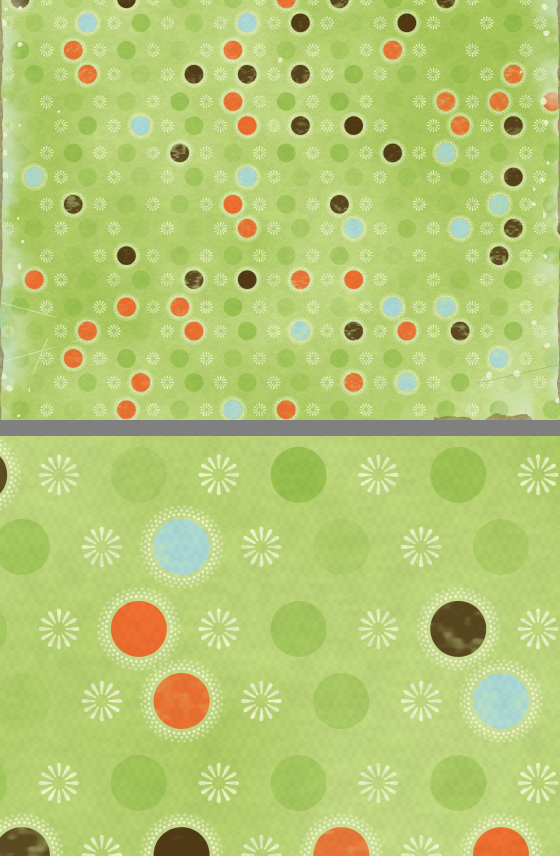
Top: the whole. Bottom: its middle third, enlarged.
A WebGL 1 fragment shader for this pattern:

```glsl
precision highp float;
// Worn green fabric with staggered rows of polka dots and small daisies.

uniform vec2 u_resolution;

// Lengths are fractions of the canvas height.
const vec2 PITCH = vec2(0.12674, 0.12231);
const vec2 ROW_A = vec2(0.0816, 0.0894);
const vec2 ROW_B = vec2(0.0477, 0.0243);
const float DOT_RADIUS = 0.0222;
const float HALO_START = 0.0245;
const float HALO_STEP = 0.0030;
const float HALO_RINGS = 3.0;
const float HALO_SPECKS = 40.0;
const float PETALS = 12.0;
const float PETAL_INNER = 0.0060;
const float PETAL_OUTER = 0.0145;

const float BROWN_SHARE = 0.11;
const float ORANGE_SHARE = 0.10;
const float BLUE_SHARE = 0.085;

const vec3 GREEN = vec3(0.645, 0.770, 0.345);
const vec3 PALE_GREEN = vec3(0.810, 0.880, 0.590);
const vec3 DOT_GREEN = vec3(0.555, 0.725, 0.270);
const vec3 BROWN = vec3(0.290, 0.200, 0.060);
const vec3 ORANGE = vec3(0.920, 0.405, 0.165);
const vec3 BLUE = vec3(0.650, 0.840, 0.850);
const vec3 CREAM = vec3(0.925, 0.945, 0.810);
const vec3 WORN = vec3(0.825, 0.890, 0.745);
const vec3 RUST = vec3(0.500, 0.400, 0.220);
const float TAU = 6.2831853;

float hash(vec2 p) {
  vec3 q = fract(p.xyx * vec3(0.1031, 0.1030, 0.0973));
  q += dot(q, q.yzx + 33.33);
  return fract((q.x + q.y) * q.z);
}

float noise(vec2 p) {
  vec2 i = floor(p);
  vec2 f = fract(p);
  f = f * f * (3.0 - 2.0 * f);
  return mix(mix(hash(i), hash(i + vec2(1.0, 0.0)), f.x),
             mix(hash(i + vec2(0.0, 1.0)), hash(i + 1.0), f.x), f.y);
}

float fbm(vec2 p) {
  float sum = 0.0;
  float amp = 0.53;
  for (int i = 0; i < 4; i++) {
    sum += amp * noise(p);
    p = p * 2.07 + 17.3;
    amp *= 0.5;
  }
  return sum;
}

// Antialiased coverage of a signed distance.
float cover(float d) { return clamp(0.5 - d * u_resolution.y, 0.0, 1.0); }

float segment(vec2 p, vec2 a, vec2 b) {
  vec2 d = b - a;
  return length(p - a - d * clamp(dot(p - a, d) / dot(d, d), 0.0, 1.0));
}

// Sideways distance to the nearest of n spokes.
float spoke(vec2 q, float n, float turn) {
  float a = atan(q.y, q.x + 1e-6) / TAU * n + turn;
  return (fract(a) - 0.5) * TAU / n * length(q);
}

float daisy(vec2 q) {
  float r = length(q);
  float along = max(max(PETAL_INNER - r, r - PETAL_OUTER), 0.0);
  float width = mix(0.0007, 0.0016, smoothstep(PETAL_INNER, PETAL_OUTER, r));
  return cover(length(vec2(along, spoke(q, PETALS, 0.5))) - width);
}

float halo(vec2 q) {
  float ring = (length(q) - HALO_START) / HALO_STEP;
  float k = floor(ring);
  vec2 s = vec2(spoke(q, HALO_SPECKS, 0.5 * k), (ring - k - 0.5) * HALO_STEP);
  float inside = step(0.0, k) * step(k, HALO_RINGS - 1.0);
  return inside * cover(length(s) - 0.0011) * (1.0 - 0.2 * k);
}

vec3 addMotifs(vec3 col, vec2 p, vec2 origin, float seed, float grain) {
  vec2 g = (p - origin) / PITCH;
  vec2 id = floor(g + 0.5);
  vec2 q = (g - id) * PITCH;
  float pick = hash(id + seed);
  float fade = hash(id + seed + 41.7);
  float disc = cover(length(q) - DOT_RADIUS);
  float accent = step(pick, BROWN_SHARE + ORANGE_SHARE + BLUE_SHARE);
  vec3 ink = pick < BROWN_SHARE ? BROWN
           : pick < BROWN_SHARE + ORANGE_SHARE ? ORANGE : BLUE;
  float glow = 1.0 - smoothstep(DOT_RADIUS, 0.036, length(q));
  col = mix(col, CREAM, accent * (0.28 * glow + 0.75 * halo(q)));
  float rub = smoothstep(0.45, 0.85, grain) * 0.45 * fade;
  float strength = mix(0.15 + 0.65 * fade, 0.97 - 0.12 * fade - rub, accent);
  col = mix(col, mix(DOT_GREEN, ink, accent), disc * strength);
  // Daisies sit halfway between dots.
  vec2 h = (fract(g) - 0.5) * PITCH;
  h.y = q.y;
  return mix(col, CREAM, daisy(h) * (0.65 + 0.35 * grain));
}

void main() {
  vec2 p = gl_FragCoord.xy / u_resolution.y;
  float w = u_resolution.x / u_resolution.y;
  float grain = 0.6 * noise(p * vec2(130.0, 230.0)) + 0.4 * noise(p * 70.0);
  float rough = fbm(p * 14.0 + 5.0);

  // Mottled ground
  float tone = (fbm(p * 2.6 + 3.1) - 0.5) * 1.7 + 0.47 + 0.16 * (p.x / w - p.y);
  vec3 col = mix(GREEN, PALE_GREEN, clamp(tone + 0.25 * (rough - 0.5), 0.0, 1.15));
  col = addMotifs(col, p, ROW_A, 3.0, grain);
  col = addMotifs(col, p, ROW_B, 71.0, grain);

  // Woven grain
  float weave = sin(p.x * 820.0 + 3.14 * floor(p.y * 130.0)) * sin(p.y * 816.8);
  col *= 1.0 + 0.07 * (grain - 0.5) + 0.018 * weave;

  // Faded sides and lower right corner
  float side = min(p.x, w - p.x);
  float corner = length(p - vec2(w, 0.0));
  float fray = smoothstep(0.10, 0.0, side) + 0.8 * smoothstep(0.32, 0.0, corner);
  col = mix(col, WORN, clamp(fray, 0.0, 1.0) * smoothstep(0.35, 0.7, rough) * 0.85);
  float patchBlue = smoothstep(0.05, 0.0, side) * smoothstep(0.5, 0.7, noise(p * 7.0));
  col = mix(col, BLUE, patchBlue * 0.6 * grain);

  // Paint splatter, thicker near the worn parts
  vec2 cell = floor(p * 32.0);
  vec2 jitter = vec2(hash(cell + 9.0), hash(cell + 23.0)) * 0.5 + 0.25;
  float blob = length(p - (cell + jitter) / 32.0) + 0.004 * (noise(p * 160.0) - 0.5);
  float size = mix(0.002, 0.008, hash(cell + 57.0));
  float chance = 0.3 * clamp(fray, 0.0, 1.0);
  col = mix(col, CREAM, cover(blob - size) * step(hash(cell + 81.0), chance) * 0.9);

  // Scratches and rusty rim
  float scratch = min(segment(p, vec2(0.0, 0.28), vec2(0.20, 0.227)),
                  min(segment(p, vec2(0.0, 0.137), vec2(0.20, 0.193)),
                      segment(p, vec2(0.078, 0.11), vec2(0.113, 0.193))));
  col = mix(col, CREAM, cover(scratch - 0.001) * 0.7 * smoothstep(0.2, 0.5, rough));
  float crease = segment(p, vec2(w - 0.196, 0.088), vec2(w, 0.132));
  float rim = cover(side - 0.022 * (rough - 0.38));
  rim = max(rim, cover(min(p.y, corner * 0.3) - 0.07 * (rough - 0.48)) * step(corner, 0.3));
  col = mix(col, RUST, max(rim * 0.75, cover(crease - 0.0006) * 0.5) * (0.5 + 0.5 * grain));

  gl_FragColor = vec4(col, 1.0);
}
```
